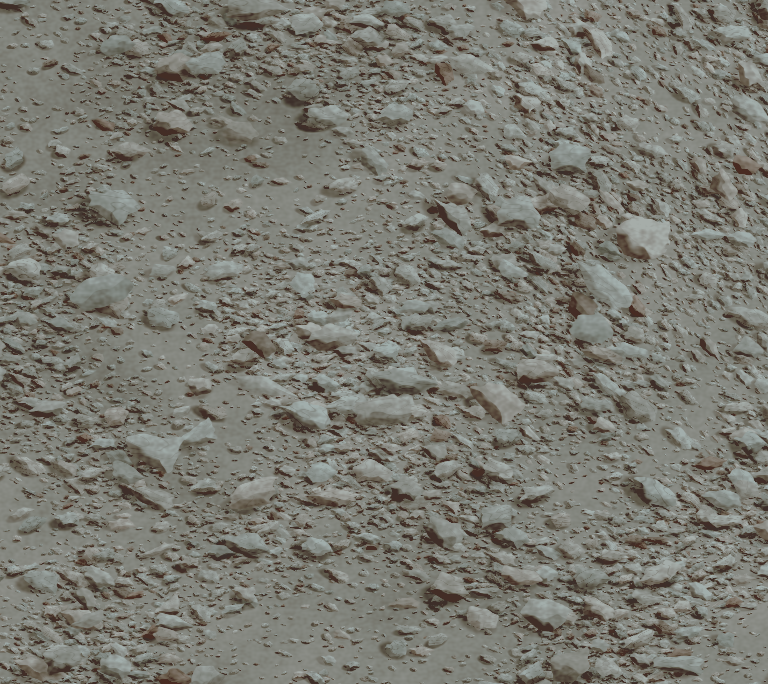
Write a WebGL 2 fragment shader that draws this texture.

```glsl
#version 300 es
precision highp float;
uniform vec2 u_resolution;
out vec4 fragColor;

#define LAYERS 7
#define SMALLEST_CELL 0.0105
#define CELL_GROWTH 1.46
#define CELL_FLATNESS 0.6
#define FACETS 6
#define LIGHT_DIR vec2(0.42, 0.9)
#define SHADOW_DEPTH 2.5
#define UNDERSIDE_DEPTH 3.2
#define GROUND_TONE 3.1
#define STONE_TONE 3.75
#define CLUSTER_SCALE 4.2
#define TAU 6.28318

vec3 hash3(vec2 c) {
    vec3 h = fract(c.xyx * vec3(0.1031, 0.1030, 0.0973));
    h += dot(h, h.yxz + 33.33);
    return fract((h.xxy + h.yzz) * h.zyx);
}

float cornerSlope(vec2 cell, vec2 offset) {
    float angle = TAU * hash3(cell + 71.0).x;
    return dot(vec2(cos(angle), sin(angle)), offset);
}

float gradientNoise(vec2 p) {
    vec2 i = floor(p), f = p - i;
    vec2 u = f * f * f * (f * (f * 6.0 - 15.0) + 10.0);
    vec2 e = vec2(1.0, 0.0);
    float low = mix(cornerSlope(i, f), cornerSlope(i + e, f - e), u.x);
    float high = mix(cornerSlope(i + e.yx, f - e.yx), cornerSlope(i + 1.0, f - 1.0), u.x);
    return mix(low, high, u.y);
}

// Faceted outline: xy = direction of the nearest facet, z = 1 at the rim
vec3 stoneShape(vec2 q, vec2 seed) {
    vec2 facing = vec2(0.0);
    float total = 1e-6;
    for (int k = 0; k < FACETS; k++) {
        vec3 h = hash3(seed + float(k) * 7.3);
        float angle = (float(k) + 0.9 * h.x) * TAU / float(FACETS);
        vec2 dir = vec2(cos(angle), sin(angle));
        float reach = max(dot(q, dir), 0.0) / mix(0.6, 1.0, h.y);
        float weight = pow(reach, 16.0);
        facing += weight * dir;
        total += weight;
    }
    return vec3(facing / total, pow(total, 1.0 / 16.0));
}

// Dust colours from deep shadow to sunlit stone
vec3 dustRamp(float tone) {
    vec3 c = mix(vec3(0.27, 0.22, 0.19), vec3(0.37, 0.35, 0.29), clamp(tone, -0.3, 1.0));
    c = mix(c, vec3(0.45, 0.44, 0.40), clamp(tone - 1.0, 0.0, 1.0));
    c = mix(c, vec3(0.51, 0.52, 0.49), clamp(tone - 2.0, 0.0, 1.0));
    c = mix(c, vec3(0.56, 0.57, 0.55), clamp(tone - 3.0, 0.0, 1.0));
    return mix(c, vec3(0.625, 0.655, 0.64), clamp(tone - 4.0, 0.0, 1.3));
}

// surface.x = tone, surface.y = hue (positive warm, negative green)
void drawStone(inout vec2 surface, vec2 q, vec2 seed, float edge, float grit) {
    vec3 look = hash3(seed + 19.7), kind = hash3(seed + 43.1);

    // Cast shadow
    float shade = 1.0 - smoothstep(0.7, 1.1, length((q + vec2(0.28, 0.4)) * vec2(0.95, 1.1)));
    surface.x -= SHADOW_DEPTH * mix(0.3, 1.0, look.x) * shade;

    // Broken outline
    float bump = gradientNoise(q * 1.9 + seed * 3.1);
    vec3 shape = stoneShape(q + 0.2 * vec2(bump, -bump), seed);
    float mask = 1.0 - smoothstep(1.0 - edge, 1.0 + edge, shape.z);
    if (mask <= 0.0) return;

    // Sunlit top and dark underside
    float facing = dot(shape.xy, LIGHT_DIR);
    float slope = smoothstep(0.3, 0.65, shape.z + 0.3 * bump);
    float tone = STONE_TONE + 1.2 * (look.y - 0.4) - 2.0 * step(0.94, kind.x);
    tone += 0.8 * slope * facing;
    float underside = slope * smoothstep(0.2, 0.75, -facing);
    tone -= UNDERSIDE_DEPTH * look.z * underside;

    // Front face below a broken ridge, and cracks across the top
    float ridge = q.y + 1.2 * (kind.y - 0.3) * q.x + 0.15 + 0.6 * bump;
    float front = 1.0 - smoothstep(-edge - 0.03, edge + 0.03, ridge);
    tone -= 2.0 * kind.z * kind.z * front;
    float seam = abs(gradientNoise(q * vec2(1.3, 2.2) + seed * 1.7));
    tone -= 1.2 * look.x * (1.0 - smoothstep(0.0, 0.06 + 0.4 * edge, seam));
    tone += 0.9 * bump + 1.3 * grit;

    float hue = (kind.y - 0.6) * 1.1 + step(0.94, kind.x) + 0.8 * underside * look.z;
    surface = mix(surface, vec2(tone, hue), mask);
}

// One grid of scattered stones, painted from far to near
void drawLayer(inout vec2 surface, vec2 p, int layer, float grit) {
    float cellSize = SMALLEST_CELL * pow(CELL_GROWTH, float(layer));
    float rank = float(layer) / float(LAYERS - 1);
    vec2 cellShape = cellSize * vec2(1.0, CELL_FLATNESS);
    vec2 home = floor(p / cellShape);
    for (int j = 1; j >= -1; j--) {
        for (int i = -1; i <= 1; i++) {
            vec2 cell = home + vec2(i, j);
            vec2 seed = cell + 37.0 * float(layer + 1);
            vec3 place = hash3(seed), form = hash3(seed + 5.9);
            vec2 center = (cell + 0.5 + 0.7 * (place.xy - 0.5)) * cellShape;

            float cluster = 0.45 + 1.7 * gradientNoise(center * CLUSTER_SCALE + 4.3);
            cluster += 0.25 * smoothstep(0.35, 0.9, center.x);
            float chance = mix(0.14, 0.9, clamp(cluster, 0.0, 1.0)) * mix(1.0, 0.5, rank * rank);
            if (place.z > chance) continue;

            float slide = -0.45 * smoothstep(0.45, 1.0, center.x) * smoothstep(0.1, 0.6, center.y);
            float angle = slide + 0.9 * (form.x - 0.5);
            float c = cos(angle), s = sin(angle);
            vec2 size = cellSize * mix(0.24, 0.48, form.y) * vec2(1.0, mix(0.36, 0.72, form.z));
            vec2 q = mat2(c, -s, s, c) * (p - center) / size;
            if (dot(q, q) > 4.0) continue;
            drawStone(surface, q, seed, min(0.7 / (u_resolution.y * size.y), 0.4), grit);
        }
    }
}

void main() {
    vec2 p = gl_FragCoord.xy / u_resolution.y;

    // Dusty ground with fine grit
    float grit = 0.5 * gradientNoise(p * vec2(55.0, 80.0)) + 0.7 * gradientNoise(p * vec2(140.0, 190.0));
    float drift = gradientNoise(p * 3.0 + 9.0) + 0.7 * gradientNoise(p * vec2(8.0, 12.0));
    vec2 surface = vec2(GROUND_TONE + 0.4 * drift + 0.9 * grit, 0.3 * drift);

    for (int layer = 0; layer < LAYERS; layer++) drawLayer(surface, p, layer, grit);

    // Broad light and dark drifts over ground and stones
    surface.x += 0.75 * drift + 0.3 * (smoothstep(0.1, 1.0, p.x) - 0.5);

    // Warm and green mineral tints
    vec3 color = dustRamp(surface.x) + surface.y * vec3(0.024, -0.006, -0.014);
    fragColor = vec4(clamp(color, 0.0, 1.0), 1.0);
}
```
